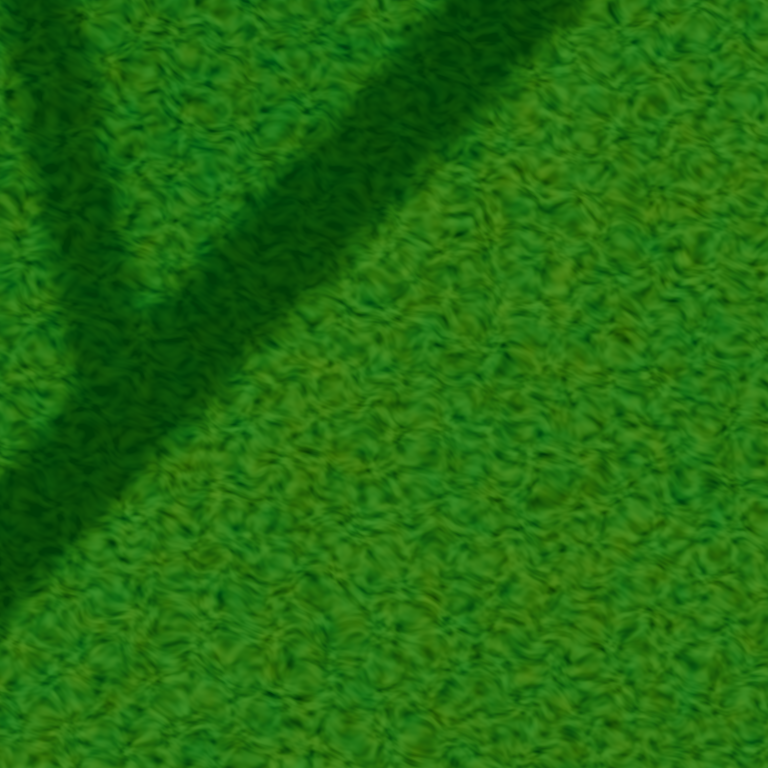
A WebGL 2 fragment shader for this texture:

```glsl
#version 300 es
precision highp float;
// Sunlit lawn of short mottled grass crossed by two soft, merging shadow bands.

#define BLADE_FREQ vec2(48.0, 84.0)
#define BLADE_TILT -0.42
#define BLADE_CONTRAST 0.50
#define SHADE_CONTRAST 0.24
#define SHADE_SOFTNESS 0.024
#define LIT_TONE 0.645
#define SHADE_TONE 0.13
#define HUE_SHIFT 0.075

uniform vec2 u_resolution;
out vec4 fragColor;

const vec3 DEEP_GREEN = vec3(0.00, 0.24, 0.02);
const vec3 MID_GREEN = vec3(0.14, 0.45, 0.05);
const vec3 LIGHT_GREEN = vec3(0.27, 0.57, 0.14);

// Unit gradient for a lattice cell, from an integer hash
vec2 cellGradient(vec2 cell) {
    uvec2 q = uvec2(ivec2(cell) + 4096);
    uint h = q.x * 1597u ^ q.y * 51749u;
    h = (h ^ (h >> 15)) * 73939u;
    h = (h ^ (h >> 13)) * 91423u;
    h ^= h >> 16;
    float angle = float(h & 65535u) / 65536.0 * 6.28319;
    return vec2(cos(angle), sin(angle));
}

// Gradient noise, roughly -0.7 to 0.7
float noise(vec2 p) {
    vec2 i = floor(p), f = fract(p);
    vec2 w = f * f * f * (f * (f * 6.0 - 15.0) + 10.0);
    float a = dot(cellGradient(i), f);
    float b = dot(cellGradient(i + vec2(1, 0)), f - vec2(1, 0));
    float c = dot(cellGradient(i + vec2(0, 1)), f - vec2(0, 1));
    float d = dot(cellGradient(i + vec2(1, 1)), f - vec2(1, 1));
    return mix(mix(a, b, w.x), mix(c, d, w.x), w.y);
}

float fbm(vec2 p) {
    float sum = 0.0, amp = 1.0;
    for (int i = 0; i < 3; i++) {
        sum += amp * noise(p);
        p = mat2(1.6, 1.2, -1.2, 1.6) * p + 17.3;
        amp *= 0.5;
    }
    return sum;
}

vec2 rotate(vec2 p, float angle) {
    float c = cos(angle), s = sin(angle);
    return vec2(c * p.x + s * p.y, c * p.y - s * p.x);
}

float segmentDistance(vec2 p, vec2 a, vec2 b) {
    vec2 ab = b - a;
    return length(p - a - ab * clamp(dot(p - a, ab) / dot(ab, ab), 0.0, 1.0));
}

float band(vec2 p, vec2 a, vec2 b, float halfWidth) {
    float d = segmentDistance(p, a, b) - halfWidth;
    return 1.0 - smoothstep(-SHADE_SOFTNESS, SHADE_SOFTNESS, d);
}

// Stretched streaks of blades with a fine second layer
float grass(vec2 uv) {
    vec2 warp = vec2(noise(uv * 22.0 + 5.0), noise(uv * 22.0 + 41.0));
    vec2 p = uv + 0.016 * warp;
    float coarse = noise(rotate(p, BLADE_TILT) * BLADE_FREQ);
    float crossing = noise(rotate(p, 0.35) * BLADE_FREQ * 1.1 + 63.0);
    float fine = noise(rotate(p, BLADE_TILT) * BLADE_FREQ * 2.1 + 9.0);
    float streaks = coarse + 0.65 * crossing + 0.4 * fine;
    // Gaps between blades are darker than the tips are bright
    return streaks - 0.35 * streaks * streaks + 0.03;
}

void main() {
    vec2 uv = gl_FragCoord.xy / u_resolution;

    // Shadow bands with slightly ragged borders
    vec2 ragged = uv + 0.012 * vec2(fbm(uv * 26.0), fbm(uv * 26.0 + 80.0));
    float diagonal = band(ragged, vec2(-0.12, 0.155), vec2(0.78, 1.115), 0.067);
    float upright = band(ragged, vec2(0.035, 1.08), vec2(0.15, 0.49), 0.049);
    float shade = 1.0 - (1.0 - diagonal) * (1.0 - 0.93 * upright);

    // The lawn left of the diagonal is a little dimmer and cooler
    float side = dot(uv - vec2(0.325, 0.63), vec2(-0.73, 0.68));
    float farSide = smoothstep(-0.02, 0.06, side);

    // Brightness
    float patches = fbm(uv * 9.0 + 3.0);
    float lit = LIT_TONE + 0.07 * patches - 0.07 * farSide;
    float tone = mix(lit, SHADE_TONE + 0.05 * patches, shade);
    tone += grass(uv) * mix(BLADE_CONTRAST, SHADE_CONTRAST, shade);
    tone = clamp(tone, 0.0, 1.15);

    // Green ramp with yellow and cool drift
    vec3 color = mix(DEEP_GREEN, MID_GREEN, min(tone / 0.6, 1.0));
    color = mix(color, LIGHT_GREEN, max((tone - 0.6) / 0.4, 0.0));
    float hue = fbm(uv * 24.0 + 31.0) + 0.5 * noise(uv * 6.0 + 12.0) - 0.35 * farSide;
    color += HUE_SHIFT * hue * vec3(1.0, 0.0, -0.45) * mix(1.0, 0.3, shade);

    fragColor = vec4(clamp(color, 0.0, 1.0), 1.0);
}
```
